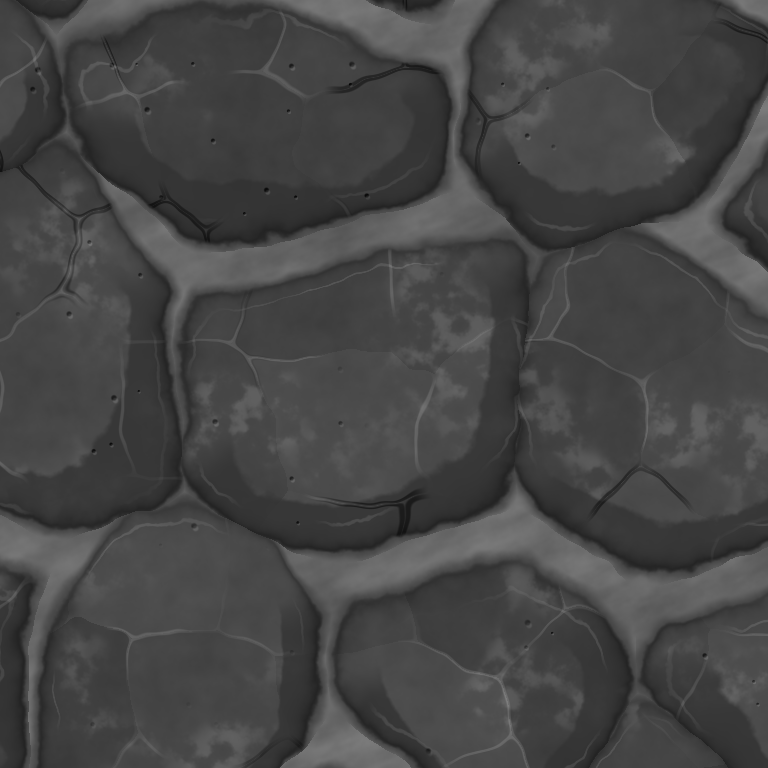
Give the GLSL for this texture, as a three.js fragment shader.

```glsl
varying vec2 vUv;

vec2 hash2(vec2 p) {
  vec3 q = fract(p.xyx * vec3(0.1031, 0.1030, 0.0973));
  q += dot(q, q.yzx + 33.33);
  return fract((q.xx + q.yz) * q.zy);
}

float noise(vec2 p) {
  vec2 i = floor(p), f = fract(p);
  f = f * f * (3.0 - 2.0 * f);
  return mix(mix(hash2(i).x, hash2(i + vec2(1, 0)).x, f.x),
             mix(hash2(i + vec2(0, 1)).x, hash2(i + 1.0).x, f.x), f.y);
}

float fbm(vec2 p) {
  float sum = 0.0, amp = 0.533;
  for (int i = 0; i < 4; i++) {
    sum += amp * noise(p);
    p = mat2(1.6, 1.2, -1.2, 1.6) * p + 17.0;
    amp *= 0.5;
  }
  return sum;
}

// Centre of a cell in staggered, jittered rows
vec2 cellCentre(vec2 cell, vec2 grid) {
  float stagger = 0.5 * mod(cell.y, 2.0);
  return (cell + 0.5 + vec2(stagger, 0.0) + 0.55 * (hash2(cell + 5.0) - 0.5)) / grid;
}

// Distance to the cell border, rounded at corners; also gives the outward direction
float cells(vec2 p, vec2 grid, float sharpness, out vec2 id, out vec2 outward) {
  vec2 base = floor(p * grid), nearest = vec2(9.0);
  for (int y = -2; y <= 2; y++)
    for (int x = -2; x <= 2; x++) {
      vec2 cell = base + vec2(x, y);
      vec2 r = cellCentre(cell, grid) - p;
      if (dot(r, r) < dot(nearest, nearest)) { nearest = r; id = cell; }
    }
  float total = 0.0;
  outward = vec2(0.0);
  for (int y = -2; y <= 2; y++)
    for (int x = -2; x <= 2; x++) {
      vec2 r = cellCentre(base + vec2(x, y), grid) - p;
      vec2 gapVec = r - nearest;
      if (dot(gapVec, gapVec) > 1e-5) {
        vec2 dir = normalize(gapVec);
        float weight = exp(-sharpness * dot(0.5 * (r + nearest), dir));
        total += weight;
        outward += weight * dir;
      }
    }
  outward /= total;
  return -log(total) / sharpness;
}

float line(float dist, float width) {
  return 1.0 - smoothstep(0.3 * width, width, abs(dist));
}

// Small chipped holes: dark centre, pale lower rim
float pits(vec2 p) {
  vec2 cell = floor(p * 30.0), rnd = hash2(cell + 71.0);
  vec2 r = (fract(p * 30.0) - 0.25 - 0.5 * rnd) / 30.0;
  float size = mix(0.002, 0.0052, hash2(cell + 13.0).y);
  float present = step(0.83, hash2(cell + 29.0).x) * smoothstep(0.35, 0.55, noise(p * 5.0 + 3.0));
  float hole = 1.0 - smoothstep(0.4 * size, size, length(r));
  float rim = 1.0 - smoothstep(0.4 * size, size, length(r - size * vec2(0.4, -0.7)));
  return present * (0.10 * rim - 0.17 * hole);
}

void main() {
  vec2 p = vUv;
  vec2 warp = vec2(fbm(p * 6.0), fbm(p * 6.0 + 40.0)) - 0.5;
  float grain = fbm(p * 45.0);
  float cloud = fbm(p * 9.0 + 60.0);

  // Stone outlines, with wider mortar above each stone
  vec2 stone, outward, facet, facetDir;
  float border = cells(p + 0.07 * warp, vec2(2.1, 3.0), 45.0, stone, outward);
  float gap = 0.055 * smoothstep(0.35, 0.7, noise(p * 4.0 + 9.0))
            * (0.2 + 0.8 * smoothstep(-0.2, 0.8, outward.y)) - 0.004;
  float inside = border - gap + 0.012 * (grain - 0.5);

  // Flat facets on the stone face
  vec2 shift = 0.37 * stone;
  float edge = cells(p + shift + 0.09 * warp, vec2(5.0, 5.5), 400.0, facet, facetDir);
  float tone = mix(0.245, 0.302, hash2(facet + 7.0 * stone).x);
  tone += 0.05 * (cloud - 0.5) + 0.035 * (grain - 0.5);
  tone += 0.08 * smoothstep(0.52, 0.75, cloud) * smoothstep(0.4, 0.7, grain);

  // Shaded bevel on the lower side
  float reach = 0.03 + 0.055 * noise(p * 7.0) + 0.02 * warp.x;
  float bevel = 1.0 - smoothstep(reach - 0.004, reach + 0.004, inside);
  bevel *= smoothstep(-0.25, 0.35, 0.3 * outward.x - outward.y);
  tone = mix(tone, 0.205 + 0.03 * (cloud - 0.5), 0.85 * bevel);

  // Worn pale edges, dark cracks and pits
  float wear = smoothstep(0.42, 0.7, noise(p * 11.0 + 31.0));
  float crackMask = smoothstep(0.62, 0.75, noise(p * 6.0 + 83.0));
  tone += 0.09 * wear * line(edge, 0.003);
  tone += 0.08 * wear * line(inside - 0.022 - 0.06 * warp.y, 0.003);
  tone -= 0.11 * crackMask * line(edge - 0.002, 0.003);
  tone += pits(p) * smoothstep(0.015, 0.03, inside);
  float crevice = 0.5 - 0.22 * max(outward.y, 0.0);
  tone *= 1.0 - crevice * exp(-max(inside, 0.0) / 0.009);

  // Brushed mortar, darker where it meets the stone
  float streaks = fbm(mat2(0.9, -0.4, 0.4, 0.9) * p * vec2(9.0, 26.0));
  float mortar = 0.31 + 0.2 * streaks + 0.06 * (grain - 0.5);
  mortar = mix(0.27, mortar, smoothstep(0.0, 0.018, -inside));

  gl_FragColor = vec4(vec3(mix(mortar, tone, smoothstep(-0.004, 0.004, inside))), 1.0);
}
```
